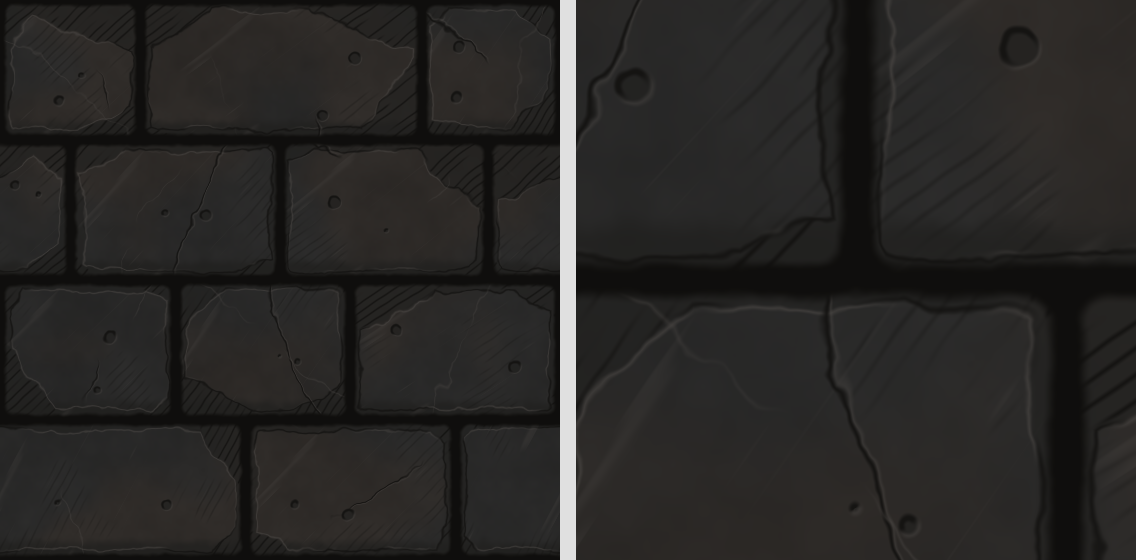
Left, the full canvas; right, a detail of the centre.
A WebGL 2 fragment shader for this texture:

```glsl
#version 300 es
precision highp float;
// Dark hand-drawn stone wall: four staggered courses of uneven bricks.
// Each brick is a rounded box with chipped, hatched corners, broken pale
// outlines, cracks, scratches and pits, all seeded from the brick's own id.

#define ROWS 4.0
#define GAP 0.0085       // half width of the mortar
#define CORNER 0.016     // brick corner radius
#define INSET 0.012      // bevel between brick edge and face
#define MAX_CHIP 0.105   // deepest corner chip
#define HATCH 76.0       // hatch lines per canvas unit
#define LINE 0.0011      // half width of drawn lines
#define SOFT 0.0016      // softness of drawn lines

const vec3 MORTAR = vec3(0.060, 0.056, 0.050);
const vec3 SHADE = vec3(0.128, 0.126, 0.120);
const vec3 WARM = vec3(0.188, 0.173, 0.161);
const vec3 COOL = vec3(0.164, 0.163, 0.161);
const vec3 PALE = vec3(0.290, 0.276, 0.265);
const vec3 INK = vec3(0.070, 0.066, 0.060);

out vec4 fragColor;
uniform vec2 u_resolution;

float hash(vec2 p) {
  return fract(sin(dot(p, vec2(12.9898, 78.233))) * 43758.5);
}

// Value noise that repeats after 'period' cells
float noise(vec2 p, float period, float seed) {
  vec2 i = floor(p), f = fract(p);
  f = f * f * (3.0 - 2.0 * f);
  vec2 a = mod(i, period), b = mod(i + 1.0, period);
  return mix(mix(hash(a + seed), hash(vec2(b.x, a.y) + seed), f.x),
             mix(hash(vec2(a.x, b.y) + seed), hash(b + seed), f.x), f.y);
}

float fbm(vec2 uv, float freq, float seed) {
  float sum = 0.0, amp = 0.571;
  for (int i = 0; i < 3; i++) {
    sum += amp * noise(uv * freq, freq, seed);
    freq *= 2.0;
    amp *= 0.5;
  }
  return sum;
}

float stroke(float d, float width) {
  float soft = max(SOFT, 1.0 / u_resolution.y);
  return 1.0 - smoothstep(width - soft, width + soft, abs(d));
}

float roundBox(vec2 p, vec2 halfSize, float r) {
  vec2 q = abs(p) - halfSize + r;
  return length(max(q, 0.0)) + min(max(q.x, q.y), 0.0) - r;
}

// Vertical joints of each course, counted from the bottom
vec3 joints(float row) {
  if (row < 1.0) return vec3(0.439, 0.814, 0.814);
  if (row < 2.0) return vec3(0.0, 0.314, 0.626);
  if (row < 3.0) return vec3(0.126, 0.501, 0.872);
  return vec3(0.0, 0.251, 0.754);
}

void main() {
  vec2 uv = gl_FragCoord.xy / u_resolution;

  // Find the brick around this point
  float row = floor(uv.y * ROWS);
  vec3 cuts = joints(row);
  float left = -2.0, right = 2.0;
  for (int i = 0; i < 9; i++) {
    float x = cuts[i % 3] + float(i / 3 - 1);
    if (x <= uv.x) left = max(left, x);
    else right = min(right, x);
  }
  vec2 id = vec2(floor(fract(left) * 64.0 + 0.5), row + 3.0);
  vec2 halfSize = vec2(right - left, 1.0 / ROWS) * 0.5;
  vec2 p = uv - vec2((left + right) * 0.5, (row + 0.5) / ROWS);
  float coarse = fbm(uv, 13.0, 1.0) - 0.5;
  float fine = fbm(uv, 44.0, 5.0) - 0.5;
  float patchy = fbm(uv, 9.0, 21.0);
  float box = roundBox(p, halfSize - GAP, CORNER) + fine * 0.007;

  // Flat face: the box inset, with corners chipped away
  float jag = coarse * 0.045 + fine * 0.012;
  float face = box + INSET + jag * 0.4, chip = -1.0;
  for (int i = 0; i < 4; i++) {
    vec2 side = vec2(i % 2, i / 2) * 2.0 - 1.0;
    float size = hash(id + float(i) * 7.3);
    float tilt = mix(0.45, 1.2, hash(id + float(i) * 3.1 + 9.0));
    float depth = mix(0.015, MAX_CHIP, size * size);
    vec2 n = side * vec2(cos(tilt), sin(tilt));
    chip = max(chip, dot(p - side * (halfSize - GAP), n) + depth + jag);
  }
  face = max(face, chip);

  // Mottled stone with darker bevel and bottom band
  float tone = fbm(uv, 4.0, 11.0);
  vec3 color = mix(COOL, WARM, smoothstep(0.35, 0.6, tone));
  color *= 0.98 + 0.22 * (patchy - 0.5) + 0.10 * fine;
  float base = 1.0 - smoothstep(0.012, 0.034, p.y + halfSize.y - GAP + fine * 0.012);
  color = mix(color, SHADE, 0.75 * base);
  color = mix(color, SHADE, 0.65 * smoothstep(-0.002, 0.005, face));

  // Diagonal hatching in the chips, faint on the face
  float angle = mix(0.55, 1.1, hash(id + 31.0));
  vec2 along = vec2(cos(angle), sin(angle));
  vec2 q = vec2(dot(p, along), dot(p, vec2(-along.y, along.x)));
  float lane = q.y * HATCH + coarse * 0.9;
  float hatch = stroke((fract(lane) - 0.5) / HATCH, LINE * 1.2);
  hatch *= smoothstep(0.2, 0.5, noise(vec2(q.x * 14.0, floor(lane)), 512.0, 3.0));
  float hatched = smoothstep(0.0, 0.006, chip);
  float worn = 0.30 * smoothstep(0.52, 0.68, patchy);
  color = mix(color, INK, hatch * max(0.85 * hatched, worn));
  float scratch = noise(q * vec2(9.0, 150.0), 512.0, 8.0);
  color = mix(color, PALE, 0.30 * smoothstep(0.86, 1.0, scratch) * (1.0 - hatched));

  // Broken outline: pale lip with an ink shadow beside it
  float lip = smoothstep(0.36, 0.56, fbm(uv, 11.0, 17.0));
  color = mix(color, INK, 0.75 * (1.0 - lip) * stroke(face - 0.003, LINE * 1.3));
  color = mix(color, PALE, 0.62 * lip * stroke(face, LINE));

  // One inked crack and one pale ridge across each face
  for (int i = 0; i < 2; i++) {
    float seed = float(i) * 13.0;
    float a = mix(0.4, 2.7, hash(id + seed + 41.0));
    vec2 c = (vec2(hash(id + seed + 2.0), hash(id + seed + 4.0)) - 0.5) * halfSize;
    float d = dot(p - c, vec2(-sin(a), cos(a))) + jag * 1.2;
    float shown = smoothstep(0.44, 0.56, fbm(uv, 6.0, 23.0 + seed));
    shown *= 1.0 - smoothstep(-0.004, 0.004, box);
    color = mix(color, PALE, 0.40 * shown * stroke(d + 0.003, LINE));
    if (i == 0) color = mix(color, INK, 0.85 * shown * stroke(d, LINE * 1.3));
  }

  // Small round pits, lit along the lower rim
  for (int i = 0; i < 2; i++) {
    float seed = float(i) * 5.0 + 61.0;
    vec2 c = (vec2(hash(id + seed), hash(id + seed + 1.7)) - 0.5) * halfSize * 1.3;
    float r = mix(0.005, 0.013, hash(id + seed + 3.3));
    float d = length(p - c) - r + fine * 0.008;
    float lit = smoothstep(-0.3, 0.8, dot(normalize(p - c + 0.0001), vec2(0.6, -0.8)));
    color = mix(color, SHADE, 0.7 * (1.0 - smoothstep(-0.003, 0.002, d)));
    color = mix(color, INK, 0.85 * (1.0 - lit) * stroke(d + 0.002, 0.002));
    color = mix(color, PALE, 0.45 * lit * stroke(d, LINE));
  }

  // Soft worn edge into the mortar
  color = mix(color, MORTAR, smoothstep(-0.006, 0.003, box));
  fragColor = vec4(color, 1.0);
}
```
